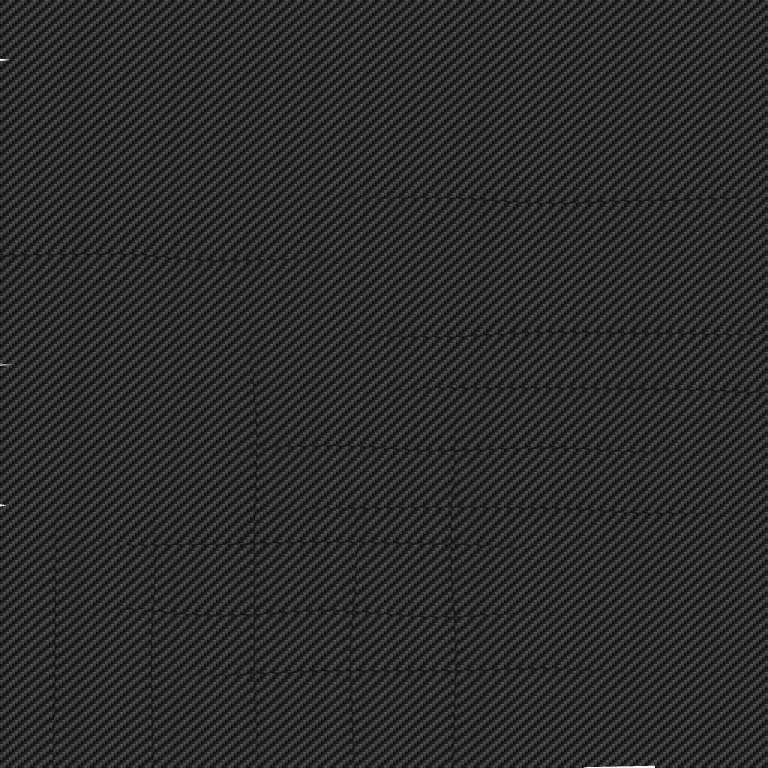
A Shadertoy shader for this texture:

```glsl
float hash(float n) {
    return fract(sin(n * 12.9898) * 43758.5453);
}

float noise(float x) {
    float i = floor(x), f = fract(x);
    return mix(hash(i), hash(i + 1.0), f * f * (3.0 - 2.0 * f));
}

// Two-over, two-under twill: light upright floats, dark level floats
float twill(vec2 uv) {
    vec2 g = uv * vec2(64.0, 72.0) * 4.0;
    vec2 cell = floor(g), f = fract(g);
    float stagger = mod(cell.x - cell.y, 4.0);
    bool upright = stagger < 2.0;
    float along = upright ? (1.0 - stagger + f.y) * 0.5 : (stagger - 2.0 + f.x) * 0.5;
    float across = upright ? f.x : f.y;
    float shade = upright ? mix(0.16, 0.315, along) : mix(0.04, 0.165, along);
    float rounding = 0.86 + 0.2 * smoothstep(0.0, 0.3, across) * smoothstep(0.0, 0.2, 1.0 - across);
    float thread = upright ? cell.x : cell.y + 311.0;
    return shade * rounding * (0.96 + 0.08 * hash(thread));
}

// Wandering seams nudge the weave and leave a faint dark crease
float wornTwill(vec2 uv) {
    vec2 shift = vec2(0.0);
    float crease = 1.0;
    for (int i = 0; i < 14; i++) {
        float id = float(i);
        bool level = i < 9;
        vec2 q = level ? uv : uv.yx;
        float place = level ? 0.1 + 0.075 * id + 0.05 * hash(id + 3.0) : 0.07 + 0.13 * (id - 9.0);
        float d = q.y - place - 0.012 * (noise(q.x * 7.0 + id * 17.0) - 0.5);
        float middle = level ? hash(id + 41.0) : 0.3 * hash(id + 41.0);
        float extent = 1.0 - smoothstep(0.16, 0.34, abs(q.x - middle));
        float nudge = 0.0022 * extent * sign(d) * exp(-abs(d) * 70.0);
        shift += level ? vec2(0.0, nudge) : vec2(nudge, 0.0);
        crease *= 1.0 - 0.3 * extent * (1.0 - smoothstep(0.0004, 0.0018, abs(d)));
    }
    return twill(uv + shift) * crease;
}

// Tapered pale nick starting at the left border
float nick(vec2 uv, float height, float reach) {
    float halfWidth = 0.0016 * (1.0 - uv.x / reach);
    return step(uv.x, reach) * step(abs(uv.y - height), halfWidth);
}

float surface(vec2 uv) {
    float grey = wornTwill(uv);
    grey = mix(grey, 0.95, nick(uv, 0.922, 0.014));
    grey = mix(grey, 0.6, nick(uv, 0.525, 0.017));
    grey = mix(grey, 0.95, nick(uv, 0.342, 0.009));

    // Pale sliver along the lower border
    float t = (uv.x - 0.76) / 0.093;
    float sliver = step(0.0, t) * step(t, 1.0) * step(uv.y, 0.001 + 0.002 * t);
    return mix(grey, 0.96, sliver);
}

void mainImage(out vec4 fragColor, in vec2 fragCoord) {
    // Average a grid of samples to smooth the fine edges
    float grey = 0.0;
    for (int y = 0; y < 3; y++)
        for (int x = 0; x < 3; x++) {
            vec2 offset = (vec2(x, y) - 1.0) / 3.0;
            grey += surface((fragCoord + offset) / iResolution.xy);
        }
    fragColor = vec4(vec3(grey / 9.0), 1.0);
}
```
